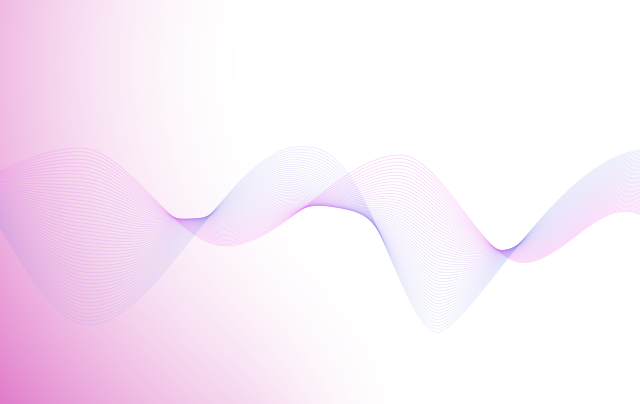
A WebGL 2 fragment shader for this background:

```glsl
#version 300 es
precision highp float;
// Draws a twisting ribbon of fine pink-to-blue lines over a soft pink glow on white.

uniform vec2 u_resolution;
out vec4 outColor;

const int LINE_COUNT = 48;
const float LINE_WIDTH = 0.00095;
const float PINK_OPACITY = 0.40;
const float BLUE_OPACITY = 0.22;
const vec3 WHITE = vec3(1.0);
const vec3 GLOW_PINK = vec3(0.88, 0.48, 0.79);
const vec3 LINE_PINK = vec3(0.94, 0.47, 0.93);
const vec3 LINE_BLUE = vec3(0.47, 0.53, 0.92);

// Eases from the current height to a new one between two x positions.
float easeTo(float current, float target, float startX, float endX, float x, float skew) {
    float t = clamp((x - startX) / (endX - startX), 0.0, 1.0);
    return mix(current, target, smoothstep(0.0, 1.0, pow(t, skew)));
}

float bump(float x, float center, float spread) {
    float d = (x - center) / spread;
    return exp(-0.5 * d * d);
}

// First edge of the ribbon.
float pinkEdge(float x) {
    float y = easeTo(0.332, 0.400, -0.117, 0.124, x, 1.0);
    y = easeTo(y, 0.247, 0.124, 0.352, x, 1.0);
    y = easeTo(y, 0.389, 0.352, 0.625, x, 1.0);
    y = easeTo(y, 0.221, 0.625, 0.818, x, 1.0);
    y = easeTo(y, 0.301, 0.818, 0.977, x, 1.0);
    return easeTo(y, 0.242, 0.977, 1.107, x, 1.0);
}

// Second edge of the ribbon.
float blueEdge(float x) {
    float y = easeTo(0.4375, 0.124, -0.143, 0.137, x, 1.0);
    y = easeTo(y, 0.402, 0.137, 0.469, x, 1.0);
    y = easeTo(y, 0.112, 0.469, 0.684, x, 1.35);
    return easeTo(y, 0.398, 0.684, 1.016, x, 0.75);
}

// Bow of the inner lines where the ribbon twists.
float twistBow(float x) {
    return 0.0265 * bump(x, 0.293, 0.034)
         - 0.056 * bump(x, 0.537, 0.056)
         + 0.0135 * bump(x, 0.790, 0.028);
}

// Both edges and the bow, packed for one column.
vec3 ribbonShape(float x) {
    return vec3(pinkEdge(x), blueEdge(x), twistBow(x));
}

// Height (or slope) of the line at fraction t across the ribbon.
float acrossRibbon(vec3 shape, float t) {
    return mix(shape.x, shape.y, t) + shape.z * 4.0 * t * (1.0 - t);
}

vec3 background(vec2 p) {
    float reach = distance(p, vec2(0.729, 0.529));
    float glow = pow(clamp((reach - 0.33) / 0.57, 0.0, 1.0), 1.9);
    float fade = 1.0 - smoothstep(0.35, 0.66, p.x);
    return mix(WHITE, GLOW_PINK, glow * fade);
}

vec3 drawRibbon(vec3 color, vec2 p, float pixel) {
    float stepX = 0.001;
    vec3 shape = ribbonShape(p.x);
    vec3 slopes = (ribbonShape(p.x + stepX) - ribbonShape(p.x - stepX)) / (2.0 * stepX);
    float width = max(LINE_WIDTH, pixel);
    for (int i = 0; i < LINE_COUNT; i++) {
        float t = float(i) / float(LINE_COUNT - 1);
        float slope = acrossRibbon(slopes, t);
        float d = abs(p.y - acrossRibbon(shape, t)) / sqrt(1.0 + slope * slope);
        float coverage = (1.0 - smoothstep(0.0, width, d)) * LINE_WIDTH / width;
        float opacity = mix(PINK_OPACITY, BLUE_OPACITY, t);
        color = mix(color, mix(LINE_PINK, LINE_BLUE, t), coverage * opacity);
    }
    return color;
}

void main() {
    // The canvas width is one unit.
    float pixel = 1.0 / u_resolution.x;
    vec2 p = gl_FragCoord.xy * pixel;
    outColor = vec4(drawRibbon(background(p), p, pixel), 1.0);
}
```
